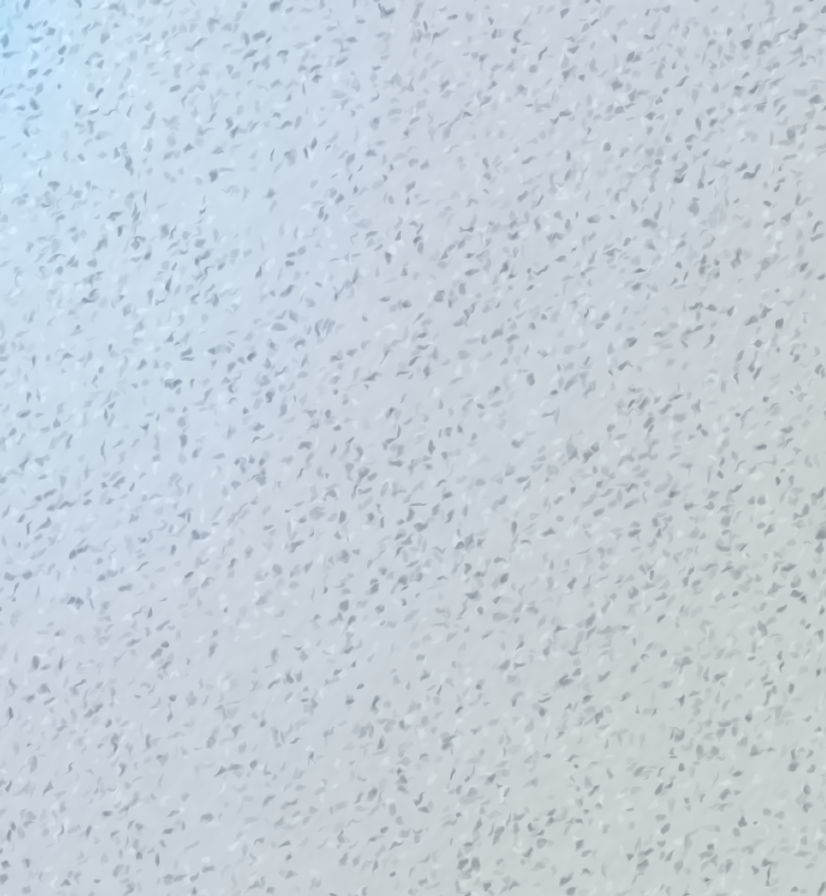
This texture is drawn by a WebGL 1 fragment shader. Its source:

```glsl
precision highp float;
// Pale speckled stone: soft slanted grey and white flecks on a cool, unevenly lit ground.

uniform vec2 u_resolution;

const vec3 COOL_GROUND = vec3(0.792, 0.828, 0.872);
const vec3 GREY_GROUND = vec3(0.783, 0.815, 0.818);
const vec3 BLUE_LIGHT  = vec3(0.805, 0.885, 0.950);
const vec3 CORNER_GLOW = vec3(0.730, 0.885, 0.985);
const vec3 DARK_SHIFT  = vec3(-0.190, -0.188, -0.180);
const vec3 FAINT_SHIFT = vec3(-0.085, -0.085, -0.080);
const vec3 LIGHT_SHIFT = vec3(0.050, 0.055, 0.050);

const float SLANT        = 0.88;   // mean fleck direction, radians
const float SLANT_SPREAD = 1.5;
const float EDGE_WARP    = 0.0060; // raggedness of the flecks
const float MOTTLE       = 0.022;  // contrast of the fine ground grain
const float CLUSTER_SIZE = 11.0;

// Sine-free hashes
float hash1(vec2 p) {
  vec3 q = fract(vec3(p.xyx) * 0.1031);
  q += dot(q, q.yzx + 33.33);
  return fract((q.x + q.y) * q.z);
}

vec2 hash2(vec2 p) {
  vec3 q = fract(vec3(p.xyx) * vec3(0.1031, 0.1030, 0.0973));
  q += dot(q, q.yzx + 33.33);
  return fract((q.xx + q.yz) * q.zy);
}

float noise(vec2 p) {
  vec2 i = floor(p);
  vec2 f = fract(p);
  f = f * f * (3.0 - 2.0 * f);
  float low  = mix(hash1(i), hash1(i + vec2(1.0, 0.0)), f.x);
  float high = mix(hash1(i + vec2(0.0, 1.0)), hash1(i + vec2(1.0, 1.0)), f.x);
  return mix(low, high, f.y);
}

vec2 rotate(vec2 p, float angle) {
  float c = cos(angle);
  float s = sin(angle);
  return vec2(c * p.x + s * p.y, c * p.y - s * p.x);
}

// Coverage of soft ellipses, at most one per grid cell; radii in canvas heights
float flecks(vec2 p, float cells, float share, vec2 radii, float seed) {
  vec2 home = floor(p * cells);
  float cover = 0.0;
  for (int y = -1; y <= 1; y++) {
    for (int x = -1; x <= 1; x++) {
      vec2 cell = home + vec2(float(x), float(y));
      vec2 key = cell + seed;
      vec2 centre = (cell + hash2(key)) / cells;
      vec2 shape = hash2(key + 71.0);
      vec2 pick = hash2(key + 153.0);
      float crowd = noise(centre * CLUSTER_SIZE + seed);
      float present = step(pick.x, share * (0.45 + 1.1 * crowd));
      float angle = SLANT + (shape.x - 0.5) * SLANT_SPREAD;
      vec2 size = radii * mix(vec2(0.55, 0.7), vec2(1.35, 1.2), vec2(shape.y, pick.y));
      float d = length(rotate(p - centre, angle) / size);
      float strength = mix(0.35, 1.0, hash1(key + 211.0));
      cover = max(cover, present * strength * smoothstep(1.5, 0.35, d));
    }
  }
  return cover;
}

// Broad lighting: blue from the upper left, grey towards the lower right
vec3 ground(vec2 uv) {
  float grey = smoothstep(0.45, 1.15, uv.x * 0.75 + (1.0 - uv.y) * 0.6);
  vec3 color = mix(COOL_GROUND, GREY_GROUND, grey);
  float blue = 1.0 - smoothstep(0.0, 0.75, length((uv - vec2(0.0, 0.95)) * vec2(1.15, 0.85)));
  color = mix(color, BLUE_LIGHT, blue);
  float glow = exp(-9.0 * length((uv - vec2(0.0, 0.97)) * vec2(1.5, 0.8)));
  return mix(color, CORNER_GLOW, glow);
}

void main() {
  vec2 uv = gl_FragCoord.xy / u_resolution;
  vec2 p = gl_FragCoord.xy / u_resolution.y;

  vec2 warp = vec2(noise(p * 150.0), noise(p * 150.0 + 47.0)) - 0.5;
  vec2 q = p + EDGE_WARP * warp;

  // Fine slanted grain and wide, weak blotches
  vec2 along = rotate(p, SLANT);
  float grain = noise(along * vec2(75.0, 150.0) + 300.0) - 0.5;
  float blotch = noise(p * 22.0 + 90.0) - 0.5;
  vec3 color = ground(uv) + MOTTLE * (grain + 0.5 * blotch);

  // Flecks, from faint to strong
  color += LIGHT_SHIFT * flecks(q, 52.0, 0.40, vec2(0.0060, 0.0035), 401.0);
  color += FAINT_SHIFT * flecks(q, 66.0, 0.45, vec2(0.0065, 0.0032), 607.0);
  color += DARK_SHIFT * flecks(q, 58.0, 0.45, vec2(0.0062, 0.0033), 809.0);

  gl_FragColor = vec4(clamp(color, 0.0, 1.0), 1.0);
}
```
